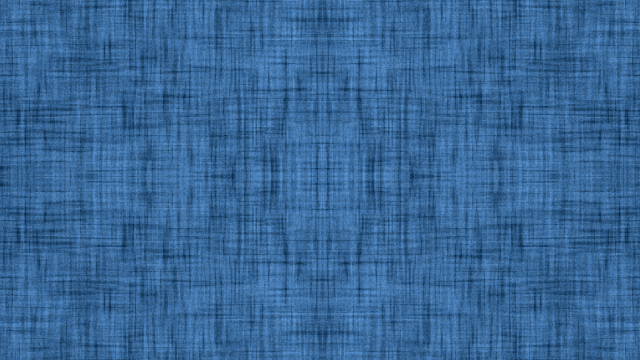
Write a Shadertoy shader that draws this texture.

```glsl
// Blue woven linen: fine vertical and horizontal strands of uneven tone with
// darker slubs, soft cloudy patches and grain, folded into mirror symmetry.
// Each strand is staggered value noise, stretched along its own direction.

#define FOLD_CENTRE vec2(0.504, 0.51)  // mirror axes, as shares of the canvas
#define FINE_THREADS 230.0             // strands per canvas height
#define COARSE_THREADS 120.0
#define GRAIN_SCALE 290.0
#define WARP_CONTRAST 0.90             // vertical strands
#define WEFT_CONTRAST 0.70             // horizontal strands
#define SLUB_DEPTH 0.48
#define GRAIN_CONTRAST 0.48
#define PATCH_CONTRAST 0.38
#define BASE_TONE 0.62
#define DARK_BLUE vec3(0.13, 0.29, 0.45)
#define LIGHT_BLUE vec3(0.30, 0.51, 0.73)

// Integer hash of a lattice cell, 0 to 1
float hash(vec2 cell, float seed) {
    uvec2 u = uvec2(ivec2(cell));
    uint h = u.x * 1597u + u.y * 51749u + uint(seed) * 7919u;
    h = (h ^ (h >> 15)) * 739391u;
    h = (h ^ (h >> 13)) * 974711u;
    h = (h ^ (h >> 16)) * 51787u;
    return float((h >> 8) & 65535u) / 65535.0;
}

float valueNoise(vec2 p, float seed) {
    vec2 i = floor(p);
    vec2 f = smoothstep(0.0, 1.0, p - i);
    float low = mix(hash(i, seed), hash(i + vec2(1, 0), seed), f.x);
    float high = mix(hash(i + vec2(0, 1), seed), hash(i + vec2(1, 1), seed), f.x);
    return mix(low, high, f.y);
}

// Tone along one strand, shifted so that neighbours do not line up
float fibre(float index, float along, float seed) {
    float y = along + 31.0 * hash(vec2(index, 7.0), seed);
    float i = floor(y);
    return mix(hash(vec2(index, i), seed + 1.0),
               hash(vec2(index, i + 1.0), seed + 1.0),
               smoothstep(0.0, 1.0, y - i));
}

// Blend of adjacent strands: p.x runs across them, p.y along them
float strands(vec2 p, float seed) {
    float i = floor(p.x);
    return mix(fibre(i, p.y, seed), fibre(i + 1.0, p.y, seed),
               smoothstep(0.0, 1.0, p.x - i));
}

// One thread direction: x is its even tone, y its dark slubs
vec2 threadLayer(vec2 p, float stretch, float seed) {
    p.x += 0.003 * valueNoise(p * vec2(5.0, 9.0), seed);
    float fine = strands(p * vec2(FINE_THREADS, 16.0 * stretch), seed + 2.0);
    float coarse = strands(p * vec2(COARSE_THREADS, 8.0 * stretch), seed + 5.0);
    float slub = strands(p * vec2(FINE_THREADS * 0.8, 13.0 * stretch), seed + 8.0);
    float density = valueNoise(p * vec2(14.0, 5.0), seed + 11.0);
    float dark = smoothstep(0.60, 0.96, slub + 0.24 * (density - 0.5));
    return vec2(0.5 * (fine + coarse) - 0.5, dark);
}

void mainImage(out vec4 fragColor, in vec2 fragCoord) {
    // Fold the cloth about both axes, in units of canvas height
    vec2 p = abs(fragCoord - FOLD_CENTRE * iResolution.xy) / iResolution.y;

    vec2 warp = threadLayer(p, 1.0, 20.0);
    vec2 weft = threadLayer(p.yx, 0.8, 60.0);
    float grain = valueNoise(p * GRAIN_SCALE, 90.0) - 0.5;
    float patches = 0.6 * valueNoise(p * vec2(9.0, 6.0), 91.0)
                  + 0.4 * valueNoise(p * vec2(24.0, 15.0), 92.0) - 0.5;

    float tone = BASE_TONE
               + WARP_CONTRAST * warp.x + WEFT_CONTRAST * weft.x
               - SLUB_DEPTH * (warp.y + 0.85 * weft.y)
               + GRAIN_CONTRAST * grain + PATCH_CONTRAST * patches;

    // Brighter middle, dimmer sides
    tone += 0.08 - 0.24 * p.x * p.x;
    tone = clamp(tone, -0.45, 1.30);

    // Slight shift between greyer and purer blue
    float tint = valueNoise(p * GRAIN_SCALE * 0.7, 93.0) - 0.5;
    vec3 colour = mix(DARK_BLUE, LIGHT_BLUE, tone) + tint * vec3(0.03, 0.0, -0.04);
    fragColor = vec4(colour, 1.0);
}
```
